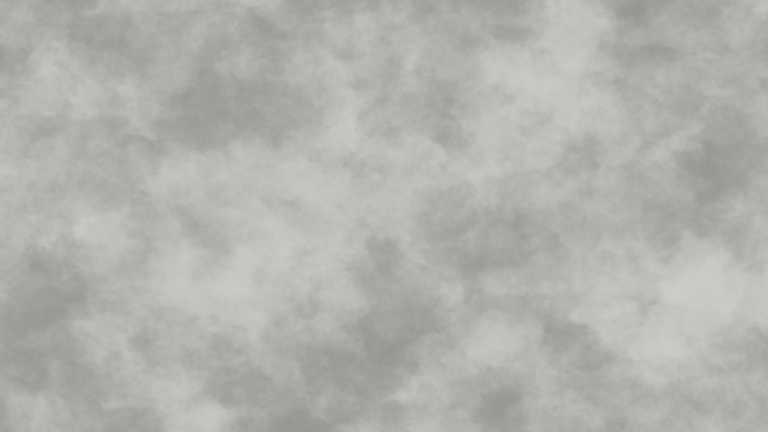
This texture is drawn by a Shadertoy shader. Its source:

```glsl
// Soft mottled grey clouds, like a sponged plaster wall or an overcast sky.
// Domain-warped fractal noise sets the tone; ragged veils with firmer edges
// are laid over it, and a faint fine mottling roughens the surface.

const vec3 SHADOW_GREY = vec3(0.565, 0.562, 0.548);
const vec3 LIGHT_GREY  = vec3(0.815, 0.810, 0.798);

float hash(vec2 cell) {
    return fract(sin(dot(cell, vec2(127.1, 311.7))) * 43758.5453);
}

// Smoothly interpolated lattice noise, 0 to 1
float valueNoise(vec2 p) {
    vec2 cell = floor(p);
    vec2 f = fract(p);
    vec2 blend = f * f * (3.0 - 2.0 * f);
    float low  = mix(hash(cell), hash(cell + vec2(1, 0)), blend.x);
    float high = mix(hash(cell + vec2(0, 1)), hash(cell + vec2(1, 1)), blend.x);
    return mix(low, high, blend.y);
}

// Sum of octaves, each rotated to hide the lattice
float fbm(vec2 p, int octaves, float gain) {
    mat2 turn = mat2(0.8, 0.6, -0.6, 0.8);
    float sum = 0.0;
    float total = 0.0;
    float amplitude = 1.0;
    for (int i = 0; i < octaves; i++) {
        sum += amplitude * valueNoise(p);
        total += amplitude;
        amplitude *= gain;
        p = turn * p * 2.03 + vec2(17.3, 9.1);
    }
    return sum / total;
}

// Displaces the domain so that outlines billow and fray
vec2 warp(vec2 p, float frequency, float strength) {
    vec2 q = p * frequency;
    vec2 shift = vec2(fbm(q + 31.7, 5, 0.6), fbm(q + 74.2, 5, 0.6));
    return p + strength * (shift - 0.5);
}

// Translucent patch with a ragged edge
float veil(vec2 p, float threshold, float softness) {
    return smoothstep(threshold - softness, threshold + softness, fbm(p, 5, 0.45));
}

// Eases extremes toward 0 and 1 without flat areas
float softLimit(float tone) {
    return 0.5 + 0.5 * tanh(2.0 * (tone - 0.5));
}

void mainImage(out vec4 fragColor, in vec2 fragCoord) {
    vec2 uv = fragCoord / iResolution.y;

    // Cloud masses, a little wider than tall, over a slow drift of tone
    vec2 p = uv * vec2(5.8, 7.2) + vec2(5.4, 2.6);
    float drift = valueNoise(uv * 2.1 + 11.3);
    float cloud = fbm(warp(p, 1.3, 0.9), 6, 0.52);

    // Overlapping veils of two sizes
    float wideVeil  = veil(warp(p * 0.85 + 40.0, 2.2, 0.7), 0.5, 0.08);
    float smallVeil = veil(warp(p * 1.5 + 83.0, 2.0, 0.7), 0.5, 0.09);

    // Fine surface mottling
    float mottle = fbm(uv * 42.0, 3, 0.8);

    float tone = 0.52
               + 0.18 * (drift - 0.5)
               + 1.25 * (cloud - 0.5)
               + 0.20 * (wideVeil - 0.5)
               + 0.14 * (smallVeil - 0.5)
               + 0.25 * (mottle - 0.5);

    fragColor = vec4(mix(SHADOW_GREY, LIGHT_GREY, softLimit(tone)), 1.0);
}
```
